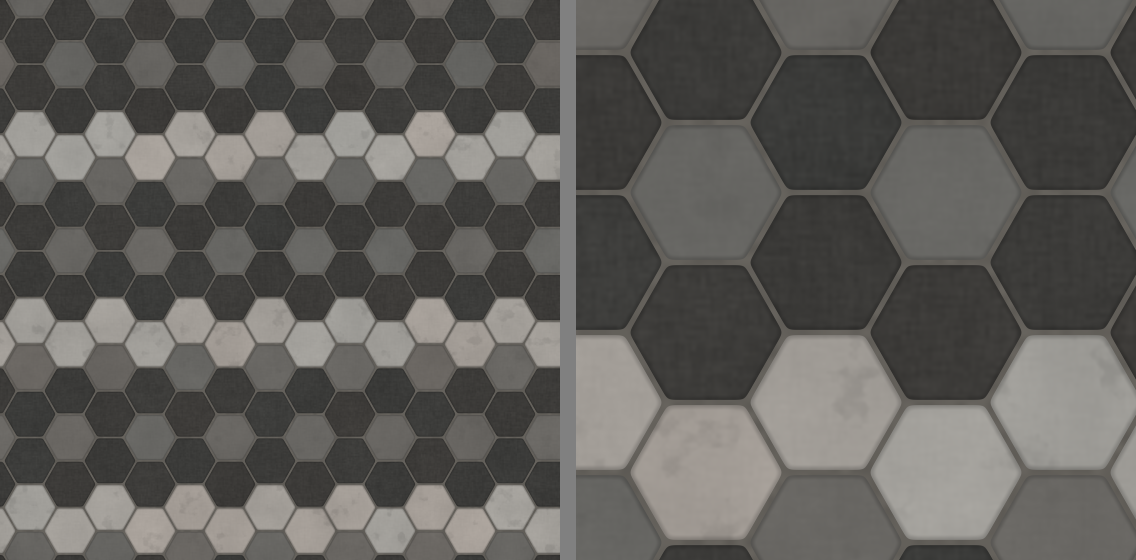
Left, the full canvas; right, a detail of the centre.
Write a WebGL 2 fragment shader that draws this pattern.

```glsl
#version 300 es
precision highp float;
// Flat-topped hexagon floor tiles in bands of light, mid grey and charcoal.
// Two interleaved lattices find the nearest tile; its row and column parity
// choose the tone. Wrapping noise adds woven grain and faint stains.

#define COLUMNS 14.0
#define ROWS 12.0
#define LATTICE_SHIFT vec2(0.75, 2.875)
#define GROUT_HALF_WIDTH 0.019
#define CORNER_ROUNDING 0.014
#define EDGE_SHADE 0.17
#define TILE_VARIATION 0.045
#define WEAVE_AMOUNT 0.15
#define STAIN_AMOUNT 0.10

uniform vec2 u_resolution;
out vec4 fragColor;

const vec3 LIGHT_TILE = vec3(0.635, 0.622, 0.604);
const vec3 MID_TILE = vec3(0.408, 0.402, 0.390);
const vec3 DARK_TILE = vec3(0.234, 0.232, 0.225);
const vec3 GROUT = vec3(0.385, 0.372, 0.350);
const vec3 WARM_TINT = vec3(1.02, 0.995, 0.98);
const vec3 COOL_TINT = vec3(0.985, 1.0, 1.0);

float hash(vec2 p) {
    return fract(sin(dot(p, vec2(127.1, 311.7))) * 43758.5453);
}

// Value noise that repeats over the unit square; freq holds whole numbers.
float wrapNoise(vec2 uv, vec2 freq) {
    vec2 p = uv * freq;
    vec2 cell = floor(p);
    vec2 f = fract(p);
    f = f * f * (3.0 - 2.0 * f);
    vec2 lo = mod(cell, freq);
    vec2 hi = mod(cell + 1.0, freq);
    return mix(mix(hash(lo), hash(vec2(hi.x, lo.y)), f.x),
               mix(hash(vec2(lo.x, hi.y)), hash(hi), f.x), f.y);
}

float wrapFbm(vec2 uv, float freq) {
    float sum = 0.0;
    float weight = 0.5;
    for (int i = 0; i < 4; i++) {
        sum += weight * wrapNoise(uv, vec2(freq));
        freq *= 2.0;
        weight *= 0.5;
    }
    return sum / 0.9375;
}

// Distance from the centre of a hexagon of height 1, with rounded corners.
float hexRadius(vec2 offset) {
    vec2 d = offset * vec2(0.75, 0.5);
    vec3 axes = abs(vec3(offset.y, d.x + d.y, d.x - d.y));
    vec3 e = exp((axes - 0.5) / CORNER_ROUNDING);
    return 0.5 + CORNER_ROUNDING * log(e.x + e.y + e.z);
}

// Nearest centre on the lattice of even (0) or odd (1) columns.
vec2 nearestCentre(vec2 p, float parity) {
    vec2 shift = parity * vec2(1.0, 0.5);
    vec2 spacing = vec2(2.0, 1.0);
    return floor((p - shift) / spacing + 0.5) * spacing + shift;
}

void main() {
    vec2 uv = gl_FragCoord.xy / u_resolution;
    vec2 p = vec2(uv.x, 1.0 - uv.y) * vec2(COLUMNS, ROWS) - LATTICE_SHIFT;

    // Pick the nearer of the two lattice candidates.
    vec2 evenCentre = nearestCentre(p, 0.0);
    vec2 oddCentre = nearestCentre(p, 1.0);
    float evenRadius = hexRadius(p - evenCentre);
    float oddRadius = hexRadius(p - oddCentre);
    float parity = step(oddRadius, evenRadius);
    vec2 centre = mix(evenCentre, oddCentre, parity);
    float inset = 0.5 - min(evenRadius, oddRadius);

    // Tone bands: every fourth row is light, one is mid grey, two are dark.
    vec2 id = mod(floor(centre + 0.25), vec2(COLUMNS, ROWS));
    float band = mod(id.y, 4.0);
    bool isLight = band < 0.5;
    bool isMid = abs(band - 1.0 - parity) < 0.5;
    vec3 tile = isLight ? LIGHT_TILE : isMid ? MID_TILE : DARK_TILE;

    // Small shifts of brightness and warmth from tile to tile.
    tile *= 1.0 + TILE_VARIATION * (hash(id + 3.7) - 0.5);
    tile *= mix(COOL_TINT, WARM_TINT, hash(id + 19.3));

    // Woven grain, strongest on dark tiles, and cloudy stains.
    float weave = 0.5 * (wrapNoise(uv, vec2(96.0, 384.0))
                       + wrapNoise(uv, vec2(384.0, 96.0))) - 0.5;
    float grain = wrapNoise(uv, vec2(320.0)) - 0.5;
    float weaveScale = isLight ? 0.2 : isMid ? 0.25 : 1.0;
    float stain = wrapFbm(uv, 22.0) - 0.5;
    float blotch = smoothstep(0.62, 0.8, wrapFbm(uv + 0.37, 46.0));
    tile *= 1.0 + WEAVE_AMOUNT * weaveScale * (weave + 0.5 * grain);
    tile *= 1.0 + STAIN_AMOUNT * stain - (isLight ? 0.07 : 0.03) * blotch;

    // Worn, darker rim beside the recessed joint.
    float rim = 1.0 - smoothstep(GROUT_HALF_WIDTH, 0.06, inset);
    tile *= 1.0 - EDGE_SHADE * rim;

    // Thin joint with smoothed edges.
    float pixel = ROWS / u_resolution.y;
    float cover = smoothstep(-0.6, 0.6, (inset - GROUT_HALF_WIDTH) / pixel);
    vec3 joint = GROUT * (0.94 + 0.12 * wrapNoise(uv, vec2(160.0)));
    fragColor = vec4(mix(joint, tile, cover), 1.0);
}
```
